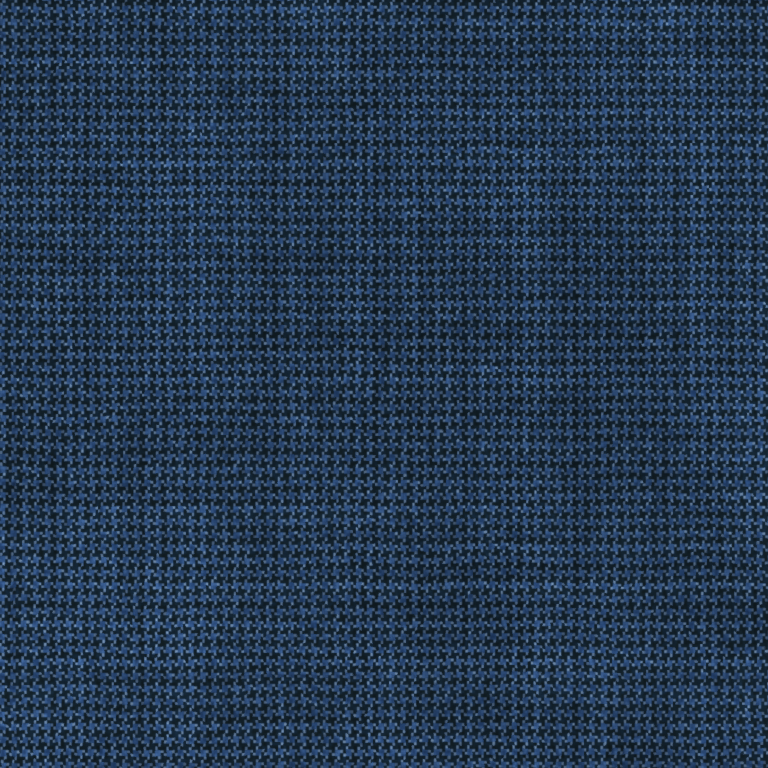
This texture is drawn by a WebGL 1 fragment shader. Its source:

```glsl
precision highp float;
// Fine blue and black pinwheel check: a plain weave of paired light and dark yarns.

uniform vec2 u_resolution;

#define REPEATS vec2(69.0, 60.0)
#define INK vec3(0.074, 0.122, 0.145)
#define NAVY vec3(0.050, 0.125, 0.235)
#define BLUE vec3(0.140, 0.260, 0.440)
#define PALE vec3(0.350, 0.430, 0.520)
#define YARN_VARIATION 0.20
#define FIBRE_VARIATION 0.34
#define CLOTH_VARIATION 0.22
#define WOBBLE 0.8
#define JITTER 0.5
#define SOFTNESS 1.2

const int SAMPLES = 5;

float hash(vec2 p) {
  vec3 q = fract(p.xyx * 0.1031);
  q += dot(q, q.yzx + 33.33);
  return fract((q.x + q.y) * q.z);
}

float noise(vec2 p) {
  vec2 cell = floor(p);
  vec2 f = fract(p);
  f = f * f * (3.0 - 2.0 * f);
  return mix(mix(hash(cell), hash(cell + vec2(1.0, 0.0)), f.x),
             mix(hash(cell + vec2(0.0, 1.0)), hash(cell + 1.0), f.x), f.y);
}

vec2 noisePair(vec2 p) {
  return vec2(noise(p), noise(p.yx + 40.0)) - 0.5;
}

// Colour of the weave; p counts yarns, four to a repeat each way.
vec3 weave(vec2 p, float fibre) {
  vec2 yarn = floor(p);
  vec2 f = 2.0 * fract(p) - 1.0;
  bool warpOnTop = mod(yarn.x + yarn.y, 2.0) < 0.5;

  // Pairs of light and dark yarns cross into blocks with four single arms.
  vec2 light = 1.0 - step(2.0, mod(yarn, 4.0));
  float isLight = warpOnTop ? light.x : light.y;
  float isArm = abs(light.x - light.y);

  // Rounded profile of the yarn on top.
  float across = warpOnTop ? f.x : f.y;
  float along = warpOnTop ? f.y : f.x;
  float height = (1.0 - 0.5 * across * across) * (1.0 - 0.15 * along * along);

  // Uneven dye along each yarn.
  float id = warpOnTop ? yarn.x : yarn.y + 517.0;
  float tone = 1.0 + YARN_VARIATION * (hash(vec2(id, 3.7)) - 0.5);

  float shine = smoothstep(0.3, 0.9, height) * (0.30 * fibre + 0.7 * isArm);
  vec3 lightYarn = mix(NAVY, BLUE, smoothstep(0.1, 0.65, height));
  lightYarn = mix(lightYarn, PALE, shine);
  vec3 darkYarn = mix(INK, NAVY, 0.4 * fibre) * mix(0.85, 1.05, height);
  return mix(darkYarn, lightYarn, isLight) * tone;
}

void main() {
  vec2 uv = gl_FragCoord.xy / u_resolution;
  vec2 yarns = REPEATS * 4.0;

  // Slow drift of the yarns, and small kinks from check to check.
  vec2 drift = WOBBLE * noisePair(uv * 11.0)
             + JITTER * noisePair(uv * REPEATS * 1.3);
  float fibre = noise(uv * yarns * 0.8 + 11.0);

  // Average a weighted grid of samples to smooth the edges.
  vec3 colour = vec3(0.0);
  float total = 0.0;
  for (int j = 0; j < SAMPLES; j++) {
    for (int i = 0; i < SAMPLES; i++) {
      vec2 offset = 2.0 * (vec2(float(i), float(j)) + 0.5) / float(SAMPLES) - 1.0;
      vec2 fade = 1.0 - abs(offset);
      float weight = fade.x * fade.y;
      vec2 point = uv + offset * SOFTNESS / u_resolution;
      colour += weight * weave(point * yarns + drift + 8.0, fibre);
      total += weight;
    }
  }
  colour *= (1.0 + FIBRE_VARIATION * (fibre - 0.5)) / total;

  // Broad bands and clouds of shade over the cloth.
  float cloud = noise(uv * 5.0 + 70.0) + noise(uv * vec2(60.0, 3.0) + 90.0)
              + noise(uv * vec2(3.0, 60.0) + 130.0);
  colour *= 1.0 + CLOTH_VARIATION * (cloud / 1.5 - 1.0);

  gl_FragColor = vec4(colour, 1.0);
}
```
